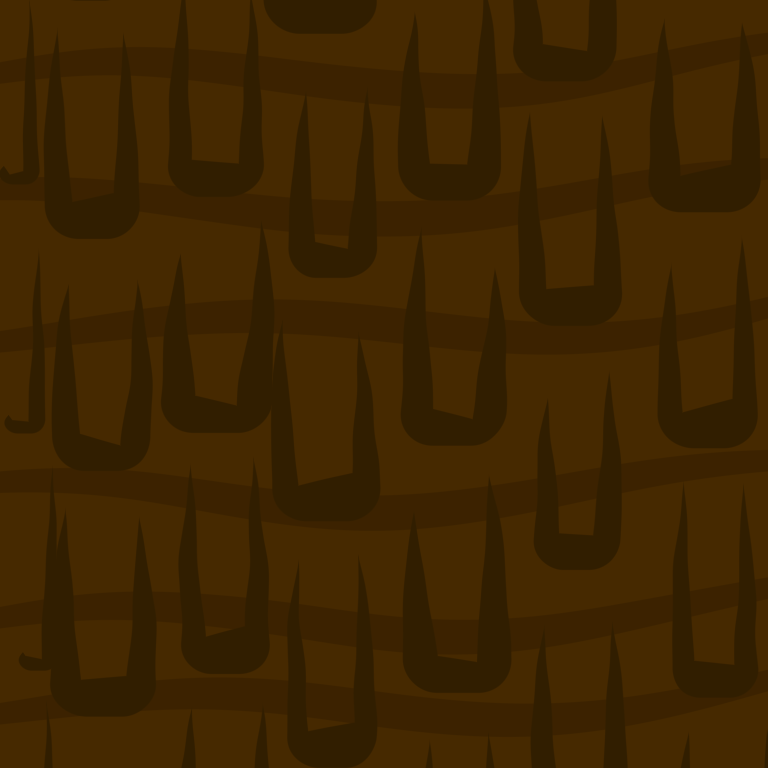
This pattern is drawn by a Shadertoy shader. Its source:

```glsl
// Dark wood-like pattern: staggered columns of tall U-shaped prongs over wavy
// bands. Each prong is a rounded profile minus a tapering notch, with hashed
// size, arm heights and lean; gradient noise gives the edges a hand-cut feel.

#define GROUND_COLOR vec3(0.275, 0.160, 0.0)
#define BAND_COLOR vec3(0.234, 0.134, 0.0)
#define PRONG_COLOR vec3(0.194, 0.118, 0.0)
#define COLUMNS 7
#define BANDS 6
#define ROW_PITCH 0.316
#define BAND_PITCH 0.164
#define PRONG_HEIGHT 0.253
#define PRONG_HALF_WIDTH 0.064
#define NOTCH_FLOOR 0.047
#define WOBBLE 0.007

const float PI = 3.14159;

vec2 hash2(vec2 p) {
    vec2 q = vec2(dot(p, vec2(127.1, 311.7)), dot(p, vec2(269.5, 183.3)));
    return fract(sin(q) * 4375.85);
}

float gradientNoise(vec2 p) {
    vec2 i = floor(p), f = fract(p);
    vec2 s = f * f * f * (f * (f * 6.0 - 15.0) + 10.0);
    vec2 e = vec2(0.0, 1.0);
    float a = dot(hash2(i) * 2.0 - 1.0, f);
    float b = dot(hash2(i + e.yx) * 2.0 - 1.0, f - e.yx);
    float c = dot(hash2(i + e.xy) * 2.0 - 1.0, f - e.xy);
    float d = dot(hash2(i + e.yy) * 2.0 - 1.0, f - e.yy);
    return mix(mix(a, b, s.x), mix(c, d, s.x), s.y);
}

// U with pointed arms; p.y is the height above its base, heights = left, right
float prongDistance(vec2 p, float halfWidth, vec2 heights, float notch, float sill, float slant) {
    float u = max(p.y, 0.0) / (p.x < 0.0 ? heights.x : heights.y);
    float tip = 0.7 * halfWidth;
    float outer = mix(halfWidth, tip, u * u * u);
    float inner = mix(notch * halfWidth, tip, u);
    float radius = min(0.045, 0.7 * halfWidth);
    vec2 q = vec2(abs(p.x) - outer, -p.y) + radius;
    float body = length(max(q, 0.0)) + min(max(q.x, q.y), 0.0) - radius;
    float cut = max(abs(p.x) - inner, sill + slant * p.x - p.y);
    return max(body, -cut);
}

// Nearest prong over all columns; p.y runs downward
float prongField(vec2 p) {
    float wobble = WOBBLE * gradientNoise(p * 13.0);
    float nearest = 1.0;
    for (int i = 0; i < COLUMNS; i++) {
        float c = float(i);
        bool odd = (i & 1) == 1;
        bool hook = i == 0;
        float columnX = hook ? 0.028 : -0.010 + 0.135 * c + 0.0033 * c * c;
        float firstBase = odd ? 0.280 + 0.030 * c : 0.238 + 0.006 * c;
        for (int k = -1; k < 4; k++) {
            float row = float(k);
            vec2 cell = vec2(c, row);
            vec2 jitter = hash2(cell + 3.0) - 0.5;
            vec2 size = hash2(cell + 17.0);
            vec2 shape = hash2(cell + 31.0);
            vec2 base = vec2(columnX + 0.007 * row, firstBase + ROW_PITCH * row);
            base += jitter * vec2(0.018, 0.026);
            vec2 local = vec2(p.x - base.x + wobble, base.y - p.y);
            local.x -= (shape.x - 0.5) * 0.07 * local.y;

            float halfWidth = PRONG_HALF_WIDTH * mix(0.84, 1.16, size.x);
            vec2 heights = PRONG_HEIGHT * mix(vec2(0.88), vec2(1.12), hash2(cell + 47.0));
            float notch = mix(0.24, 0.48, size.y);
            float sill = NOTCH_FLOOR * mix(0.85, 1.2, shape.y);
            // The first column keeps only a stub of its left arm
            if (hook) {
                halfWidth = 0.028;
                heights.x = 0.024;
                notch = 0.15;
                sill = 0.016;
            }
            float slant = 0.6 * (shape.y - 0.5);
            nearest = min(nearest, prongDistance(local, halfWidth, heights, notch, sill, slant));
        }
    }
    return nearest;
}

// Nearest wavy band, thickest at mid-width and rising at the right
float bandField(vec2 p) {
    float nearest = 1.0;
    for (int i = 0; i < BANDS; i++) {
        float n = float(i);
        float crest = 0.62 + 0.16 * sin(3.9 * n);
        float center = 0.103 + BAND_PITCH * n + 0.06 * max(0.0, sin((n - 2.0) * PI / 3.0));
        center += 0.021 * cos(2.0 * PI * (p.x - crest) / 0.9) - 0.028 * pow(p.x, 4.0);
        center += 0.008 * gradientNoise(vec2(p.x * 3.0, n * 5.3));
        float halfWidth = 0.014 + 0.009 * sin(PI * p.x);
        nearest = min(nearest, abs(p.y - center) - halfWidth);
    }
    return nearest;
}

void mainImage(out vec4 fragColor, in vec2 fragCoord) {
    vec2 p = fragCoord / iResolution.xy;
    p.y = 1.0 - p.y;
    float edge = 0.8 / iResolution.y;
    vec3 color = mix(BAND_COLOR, GROUND_COLOR, smoothstep(-edge, edge, bandField(p)));
    color = mix(PRONG_COLOR, color, smoothstep(-edge, edge, prongField(p)));
    fragColor = vec4(color, 1.0);
}
```
